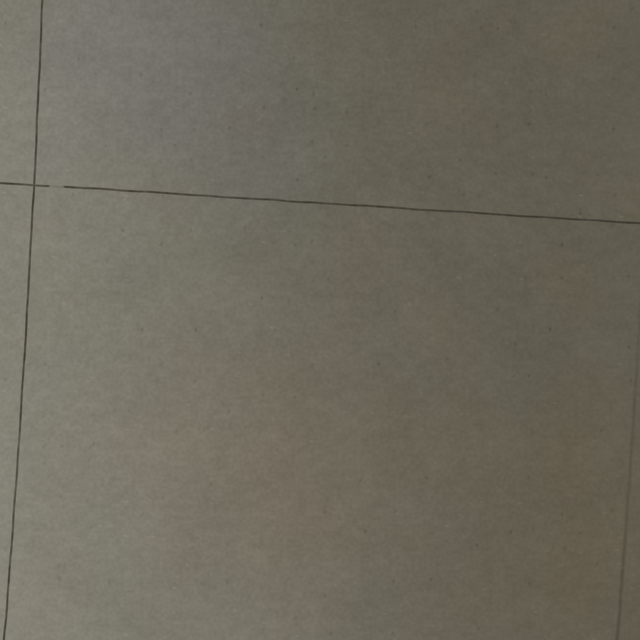
This texture is drawn by a WebGL 1 fragment shader. Its source:

```glsl
precision highp float;
uniform vec2 u_resolution;

#define TILE_PITCH vec2(0.958, 0.95)
#define ROW_START 0.7145
#define ROW_SLOPE 0.0635
#define JOINT_HALF_WIDTH 0.0015
#define JOINT_COLOR vec3(0.21, 0.19, 0.16)
#define LIT_COLOR vec3(0.532, 0.521, 0.478)
#define SHADE_COLOR vec3(0.378, 0.362, 0.309)
#define COOL_TINT vec3(-0.002, 0.001, 0.022)
#define WARM_TINT vec3(0.010, 0.000, -0.006)
#define GRAIN_STRENGTH 0.034
#define PIT_CELLS 38.0
#define FLECK_CELLS 52.0

vec2 hash2(vec2 p) {
  vec3 q = fract(vec3(p.xyx) * vec3(0.1031, 0.1030, 0.0973));
  q += dot(q, q.yzx + 33.33);
  return fract((q.xx + q.yz) * q.zy);
}

float gradientDot(vec2 cell, vec2 offset, vec2 f) {
  float angle = 6.28318 * hash2(cell + offset).x;
  return dot(vec2(cos(angle), sin(angle)), f - offset);
}

float gradientNoise(vec2 p) {
  vec2 cell = floor(p);
  vec2 f = p - cell;
  vec2 w = f * f * f * (f * (f * 6.0 - 15.0) + 10.0);
  float low = mix(gradientDot(cell, vec2(0.0), f),
                  gradientDot(cell, vec2(1.0, 0.0), f), w.x);
  float high = mix(gradientDot(cell, vec2(0.0, 1.0), f),
                   gradientDot(cell, vec2(1.0), f), w.x);
  return mix(low, high, w.y);
}

float fbm(vec2 p) {
  float sum = 0.0;
  float amplitude = 0.6;
  for (int i = 0; i < 4; i++) {
    sum += amplitude * gradientNoise(p);
    p = mat2(1.6, 1.2, -1.2, 1.6) * p + 7.3;
    amplitude *= 0.55;
  }
  return sum;
}

float blob(vec2 p, vec2 center, vec2 radius) {
  vec2 d = (p - center) / radius;
  return exp(-dot(d, d));
}

// One jittered elongated mark per cell, kept in a random share of cells
float marks(vec2 p, float cells, float share, vec2 radius) {
  vec2 cell = floor(p * cells);
  vec2 chance = hash2(cell + 19.7);
  vec2 center = 0.3 + 0.4 * hash2(cell + 71.3);
  float angle = 0.75 + 1.6 * (chance.y - 0.5);
  float c = cos(angle), s = sin(angle);
  vec2 d = mat2(c, -s, s, c) * (fract(p * cells) - center);
  return step(chance.x, share) * chance.y * blob(d, vec2(0.0), radius);
}

float jointLine(float distance, float halfWidth, float blur) {
  float soft = max(blur, 0.7 / min(u_resolution.x, u_resolution.y));
  return 1.0 - smoothstep(halfWidth - soft, halfWidth + soft, abs(distance));
}

// Slanted, slightly bowed grid with soft, unevenly filled joints
float joints(vec2 p) {
  float bowedLeft = 0.0065 + 0.08 * p.y - 0.02 * p.y * p.y;
  vec2 wobble = 0.0012 * vec2(gradientNoise(vec2(p.y * 24.0, 3.5)),
                              gradientNoise(vec2(p.x * 24.0, 8.5)));
  vec2 fromStart = vec2(p.x - bowedLeft,
                        p.y - ROW_START + ROW_SLOPE * p.x) + wobble;
  vec2 index = floor(fromStart / TILE_PITCH + 0.5);
  vec2 d = fromStart - index * TILE_PITCH;

  float fill = 0.85 + 0.3 * gradientNoise(p * 90.0);
  float column = jointLine(d.x, JOINT_HALF_WIDTH + 0.0008 * index.x,
                           0.0015 + 0.0015 * index.x);
  column *= 1.0 - index.x * (0.5 + 0.6 * p.y);
  column *= fill + 0.3 * gradientNoise(vec2(p.y * 30.0, 1.7));

  float row = jointLine(d.y, JOINT_HALF_WIDTH, 0.0015);
  row *= fill + 0.35 * gradientNoise(vec2(p.x * 30.0, 5.2));
  float wornGap = 1.0 - smoothstep(0.009, 0.014, abs(d.x - 0.035));
  row *= 1.0 - 0.8 * wornGap;
  return clamp(max(column, row), 0.0, 1.0);
}

void main() {
  vec2 p = gl_FragCoord.xy / u_resolution;

  // Light falling off toward the upper right
  float falloff = p.x + 0.18 * (p.y - 0.5) + 0.13 * fbm(p * 3.5);
  vec3 color = mix(LIT_COLOR, SHADE_COLOR, smoothstep(-0.25, 0.90, falloff));

  // Broad cool and warm stains
  float cool = blob(p, vec2(0.25, 0.92), vec2(0.22, 0.20))
             + 0.6 * blob(p, vec2(0.42, 0.75), vec2(0.10, 0.12));
  float warm = blob(p, vec2(0.40, 0.25), vec2(0.28, 0.22))
             + blob(p, vec2(0.92, 0.18), vec2(0.16, 0.20));
  color += COOL_TINT * cool + WARM_TINT * warm;
  color += 0.7 * WARM_TINT * gradientNoise(p * 8.0 + 4.0);
  color += 0.022 * fbm(p * vec2(9.0, 13.0) + 2.6);

  // Fine grain, faint pits and pale fibres
  float grain = fbm(p * vec2(48.0, 64.0)) + 0.7 * gradientNoise(p * 165.0);
  color += GRAIN_STRENGTH * grain * mix(1.1, 0.7, p.x);
  color -= 0.055 * marks(p, PIT_CELLS, 0.18, vec2(0.11, 0.08));
  color += 0.04 * marks(p + 0.37, FLECK_CELLS, 0.22, vec2(0.07, 0.17));

  color = mix(color, JOINT_COLOR, 0.85 * joints(p));
  gl_FragColor = vec4(clamp(color, 0.0, 1.0), 1.0);
}
```
